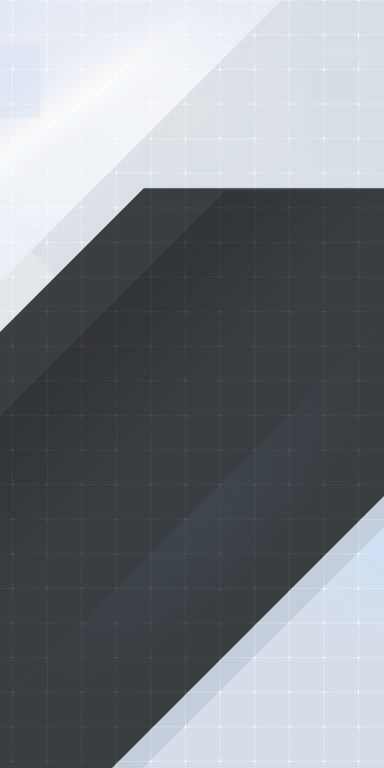
Give the GLSL for this background, as a Shadertoy shader.

```glsl
// Pale glassy backdrop crossed by a broad charcoal diagonal slab.
// Layers: soft glows, a prismatic streak, translucent panels, then the slab
// cut by half planes, with a fine hatch and a cross-marked grid over it all.

// Diagonal coordinate (x + 2 - y) of each edge, on a canvas 1 wide and 2 high
const float STRIP_START = 0.734;
const float SLAB_START  = 0.8646;
const float INNER_START = 1.083;
const float BLUE_START  = 1.836;
const float SLAB_END    = 2.2917;
const float SHADOW_END  = 2.372;
const float SHEET_START = 0.846;
const float SLAB_TOP    = 1.510;
const float INNER_TOP   = 1.502;

const float GRID_STEP   = 0.0901;
const vec2  GRID_ORIGIN = vec2(0.0326, 0.0172);
const float LINE_WIDTH  = 0.0026;
const float MARK_LENGTH = 0.011;
const float HATCH_STEP  = 0.0104;

const vec3 WHITE     = vec3(0.955, 0.965, 0.975);
const vec3 MIST      = vec3(0.885, 0.908, 0.952);
const vec3 SKY       = vec3(0.805, 0.862, 0.950);
const vec3 STRIP     = vec3(0.845, 0.870, 0.890);
const vec3 LOWER     = vec3(0.840, 0.867, 0.912);
const vec3 SHADOW    = vec3(0.755, 0.795, 0.845);
const vec3 CHARCOAL  = vec3(0.222, 0.242, 0.256);
const vec3 DEEP      = vec3(0.193, 0.204, 0.220);
const vec3 SLATE     = vec3(0.248, 0.270, 0.305);

float pixelSize;

// Smoothed step at an edge
float after(float edge, float v) {
    return smoothstep(edge - pixelSize, edge + pixelSize, v);
}

float boxMask(vec2 p, vec2 low, vec2 high) {
    return after(low.x, p.x) * after(low.y, p.y)
         * (1.0 - after(high.x, p.x)) * (1.0 - after(high.y, p.y));
}

float glow(vec2 p, vec2 center, vec2 radius) {
    vec2 q = (p - center) / radius;
    return exp(-dot(q, q));
}

// Antialiased coverage of a thin line
float thinLine(float dist) {
    float reach = max(LINE_WIDTH, pixelSize);
    return clamp(1.0 - abs(dist) / reach, 0.0, 1.0) * LINE_WIDTH / reach;
}

vec3 upperField(vec2 p, float diag) {
    vec3 col = mix(MIST, WHITE, glow(p, vec2(0.50, 1.68), vec2(0.42, 0.30)));
    col = mix(col, WHITE, 0.65 * glow(p, vec2(0.12, 1.48), vec2(0.35, 0.16)));
    // Prismatic streak
    vec2 dir = normalize(vec2(0.52, 0.365));
    vec2 rel = p - vec2(0.0, 1.585);
    float across = dot(rel, vec2(-dir.y, dir.x));
    float along = dot(rel, dir);
    float fade = 1.0 - smoothstep(0.30, 0.72, along);
    col = mix(col, vec3(0.985), 0.75 * fade * exp(-pow(across / 0.055, 2.0)));
    vec3 bands = vec3(across) + vec3(-0.012, 0.003, 0.018);
    col += 0.022 * fade * (exp(-pow(bands / 0.022, vec3(2.0)) ) - 0.5 * exp(-across * across / 0.0009));
    // Blue sheet and right column
    col = mix(col, SKY, 0.17 * after(SHEET_START, diag));
    float column = smoothstep(0.72, 0.84, p.x) * smoothstep(1.40, 1.72, p.y);
    col = mix(col, SKY, 0.72 * column);
    // Translucent panels
    col = mix(col, SKY, 0.28 * boxMask(p, vec2(-0.1, 1.693), vec2(0.105, 1.883)));
    col = mix(col, SKY * 0.98, 0.35 * boxMask(p, vec2(0.795, 1.714), vec2(0.925, 1.844)));
    float bracket = boxMask(p, vec2(0.838, 1.813), vec2(0.958, 1.885))
                  * (1.0 - boxMask(p, vec2(0.80, 1.78), vec2(0.925, 1.846)));
    col = mix(col, WHITE, 0.38 * bracket);
    // Pale strip and folded corner
    col = mix(col, STRIP, 0.85 * after(STRIP_START, diag));
    float corner = 1.0 - after(1.427, p.x + p.y);
    return mix(col, WHITE, 0.32 * corner);
}

vec3 lowerField(vec2 p, float diag) {
    vec3 col = mix(LOWER, vec3(0.80, 0.88, 0.965), 0.85 * glow(p, vec2(1.03, 0.58), vec2(0.20, 0.16)));
    return mix(SHADOW, col, mix(0.15, 1.0, after(SHADOW_END, diag)));
}

vec3 slabColor(vec2 p, float diag) {
    float inner = after(INNER_START, diag) * (1.0 - after(INNER_TOP, p.y));
    float depth = 1.0 - smoothstep(INNER_START, 1.62, diag);
    vec3 col = mix(CHARCOAL, DEEP, inner * depth);
    float band = after(BLUE_START, diag) * (1.0 - smoothstep(BLUE_START, 2.22, diag));
    return mix(col, SLATE, band * glow(p, vec2(0.56, 0.62), vec2(0.40, 0.42)));
}

void mainImage(out vec4 fragColor, in vec2 fragCoord) {
    vec2 p = fragCoord / iResolution.xy * vec2(1.0, 2.0);
    pixelSize = 1.0 / iResolution.x;
    float diag = p.x + 2.0 - p.y;

    // Background and slab
    vec3 col = mix(upperField(p, diag), lowerField(p, diag), after(SLAB_END, diag));
    float slab = after(SLAB_START, diag) * (1.0 - after(SLAB_END, diag))
               * (1.0 - after(SLAB_TOP, p.y));
    col = mix(col, slabColor(p, diag), slab);

    // Diagonal hatch
    col += 0.005 * sin(6.28318 * diag / HATCH_STEP);

    // Grid lines with small crosses at the nodes
    vec2 cell = (fract((p - GRID_ORIGIN) / GRID_STEP + 0.5) - 0.5) * GRID_STEP;
    vec2 lines = vec2(thinLine(cell.x), thinLine(cell.y));
    vec2 marks = lines * (1.0 - smoothstep(vec2(0.0), vec2(MARK_LENGTH), abs(cell.yx)));
    float grid = 0.24 * max(lines.x, lines.y) + 0.6 * max(marks.x, marks.y);
    col = mix(col, vec3(1.0), grid * mix(1.0, 0.13, slab));

    fragColor = vec4(clamp(col, 0.0, 1.0), 1.0);
}
```
